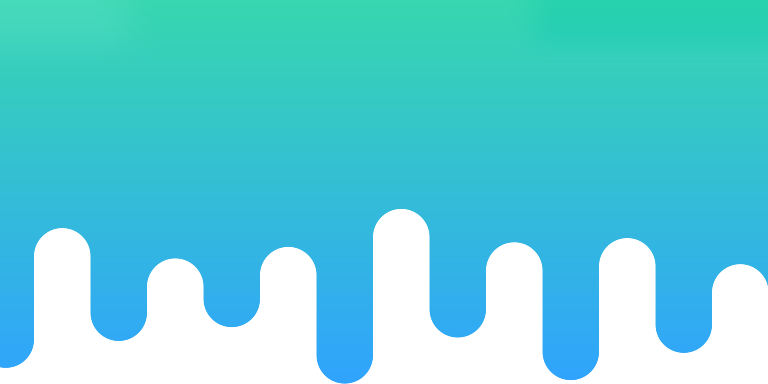
This background is drawn by a WebGL 1 fragment shader. Its source:

```glsl
precision highp float;
// Paint dripping over white: a green-to-blue sheet ends in round drips,
// alternating with round-topped white columns. Both are repeated capsules,
// joined along a level where every edge is vertical.

uniform vec2 u_resolution;

const float RADIUS = 0.07357;       // half width of a drip or a column
const float PERIOD = 4.0 * RADIUS;  // one drip plus one column
const float FIRST_DRIP = 0.0150;
const float JOIN_LEVEL = 0.2305;    // below column caps, above drip tips

const vec3 GREEN = vec3(0.215, 0.842, 0.685);
const vec3 BLUE = vec3(0.188, 0.640, 0.995);
const vec3 PALE_TINT = vec3(0.055, 0.014, 0.035);
const vec3 DEEP_TINT = vec3(-0.062, -0.016, -0.005);

// Selects one of eight values by its index.
float pick(float index, vec4 low, vec4 high) {
  vec4 slots = vec4(0.0, 1.0, 2.0, 3.0);
  vec4 inLow = 1.0 - step(0.5, abs(slots - index));
  vec4 inHigh = 1.0 - step(0.5, abs(slots + 4.0 - index));
  return dot(low, inLow) + dot(high, inHigh);
}

// Index of the nearest repeat to x.
float repeatIndex(float x, float start) {
  return floor((x - start) / PERIOD + 0.5);
}

// Distance to an upward-pointing endless capsule with its tip at the origin.
float capsule(vec2 p) {
  return length(vec2(p.x, max(p.y + RADIUS, 0.0))) - RADIUS;
}

// Distance to the white area, negative inside.
float whiteDistance(vec2 p) {
  float start = FIRST_DRIP + 0.5 * PERIOD;
  float column = repeatIndex(p.x, start);
  float top = pick(mod(column, 8.0), vec4(0.406, 0.327, 0.357, 0.456),
                   vec4(0.369, 0.380, 0.312, 0.350));
  float columns = capsule(vec2(p.x - start - column * PERIOD, p.y - top));

  float drip = repeatIndex(p.x, FIRST_DRIP);
  float tip = pick(mod(drip, 8.0), vec4(0.042, 0.112, 0.148, 0.001),
                   vec4(0.121, 0.010, 0.081, 0.060));
  float drips = capsule(vec2(p.x - FIRST_DRIP - drip * PERIOD, tip - p.y));

  return p.y > JOIN_LEVEL ? columns : -drips;
}

// Vertical gradient with a pale and a deep patch along the upper edge.
vec3 paintColor(vec2 p) {
  vec3 color = mix(BLUE, GREEN, clamp(p.y, 0.0, 1.0));
  float pale = 1.0 - smoothstep(0.24, 0.42, p.x);
  float deep = smoothstep(1.32, 1.46, p.x);
  color += PALE_TINT * pale * smoothstep(0.81, 0.94, p.y);
  color += DEEP_TINT * deep * smoothstep(0.83, 0.94, p.y);
  return color;
}

void main() {
  vec2 p = gl_FragCoord.xy / u_resolution.y;
  float halfPixel = 0.5 / u_resolution.y;
  float paint = smoothstep(-halfPixel, halfPixel, whiteDistance(p));
  gl_FragColor = vec4(mix(vec3(1.0), paintColor(p), paint), 1.0);
}
```
